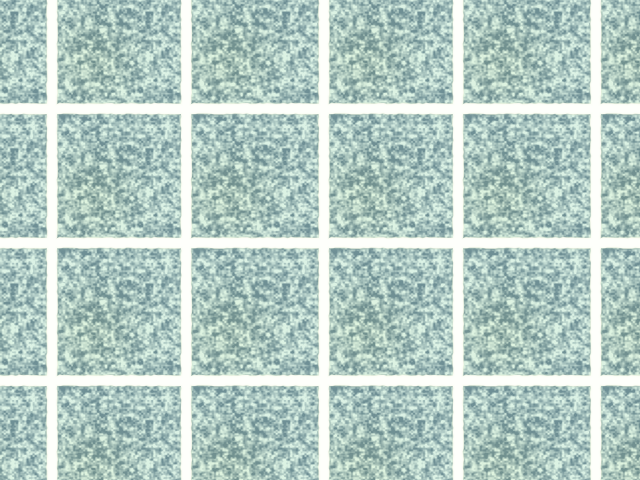
Write a Shadertoy shader that draws this texture.

```glsl
// Square mosaic tiles of speckled blue-green stone, set in wide pale grout.
// Narrow and wide tiles alternate on both axes; value noise in tile space
// gives every tile the same grain, and roughens its edges slightly.

// Integer hash of a lattice point, in 0..1
float hash(ivec2 p) {
    uint h = uint(p.x) * 1597334677u ^ uint(p.y) * 3812015801u;
    h = (h ^ (h >> 16)) * 2246822519u;
    h = (h ^ (h >> 13)) * 3266489917u;
    return float((h ^ (h >> 16)) >> 8) / 16777216.0;
}

float valueNoise(vec2 p) {
    ivec2 cell = ivec2(floor(p));
    vec2 f = fract(p);
    f = f * f * (3.0 - 2.0 * f);
    float near = mix(hash(cell), hash(cell + ivec2(1, 0)), f.x);
    float far = mix(hash(cell + ivec2(0, 1)), hash(cell + ivec2(1, 1)), f.x);
    return mix(near, far, f.y);
}

// Position inside the current tile (x) and the tile's pitch (y) on one axis
vec2 tileAxis(float p) {
    float narrow = 0.2795, pair = 0.5664;
    float q = mod(p, pair);
    return q < narrow ? vec2(q, narrow) : vec2(q - narrow, pair - narrow);
}

vec3 stone(vec2 p) {
    // Two sizes of grain over broad, faint patches
    float grain = 0.56 * valueNoise(p * vec2(35.0, 39.0))
                + 0.44 * valueNoise(p * vec2(67.0, 73.0) + 91.0);
    float patches = valueNoise(p * 6.0 + 37.0) - 0.5;
    float tone = 0.5 + 1.75 * (grain - 0.5) + 0.12 * patches;
    vec3 color = mix(vec3(0.43, 0.56, 0.585), vec3(0.86, 0.95, 0.90), clamp(tone, 0.0, 1.0));

    // Warm tint, strongest low on the left of the tile
    float warm = exp(-9.0 * dot(p - vec2(0.3, 0.65), p - vec2(0.3, 0.65)));
    return color + vec3(0.015, 0.008, -0.025) * warm;
}

void mainImage(out vec4 fragColor, in vec2 fragCoord) {
    vec2 p = fragCoord / iResolution.y;
    float pixel = 1.0 / iResolution.y;

    // Tile coordinates, measured from each tile's upper left corner
    vec2 column = tileAxis(p.x - 0.1085);
    vec2 row = tileAxis(1.0 - p.y - 0.2266);
    vec2 local = vec2(column.x, row.x);
    vec2 size = vec2(column.y, row.y);
    vec2 tile = local / size;

    // Distance inside the tile edge, with a slightly ragged outline
    vec2 inset = min(local, size - local);
    float edge = min(inset.x, inset.y) - 0.0112;
    edge += 0.0024 * (valueNoise(tile * 34.0 + 170.0) - 0.5);

    // Stone, a thin yellowish rim, then grout
    vec3 color = stone(tile);
    color = mix(color, vec3(0.80, 0.87, 0.76), 0.35 * exp(-max(edge, 0.0) / 0.002));
    float soft = max(0.0016, 0.8 * pixel);
    vec3 grout = mix(vec3(0.995, 1.0, 0.985), vec3(0.97, 0.98, 0.91), exp(min(edge, 0.0) / 0.0015));
    color = mix(grout, color, smoothstep(-soft, soft, edge));

    fragColor = vec4(color, 1.0);
}
```
